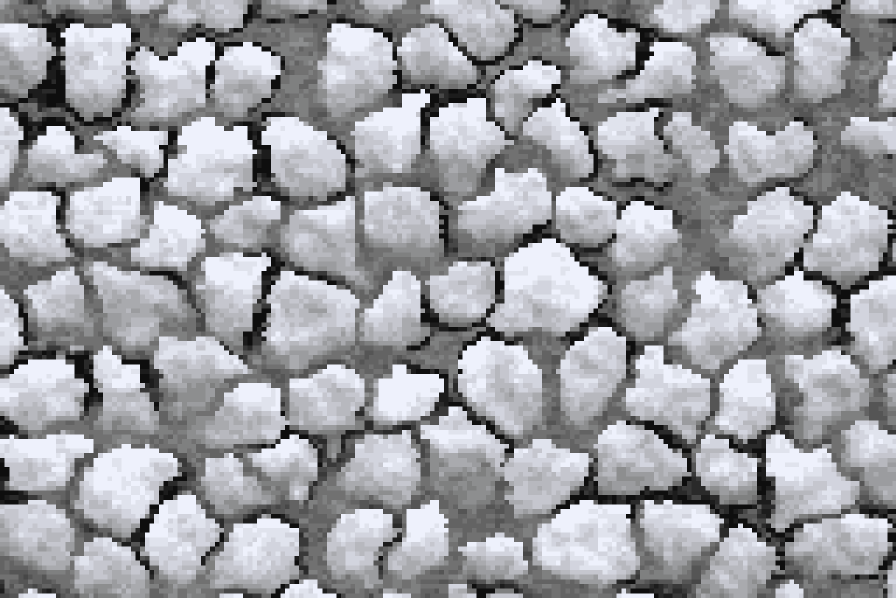
Give the GLSL for this texture, as a WebGL 2 fragment shader.

```glsl
#version 300 es
precision highp float;

uniform vec2 u_resolution;
out vec4 fragColor;

const float TEXEL_ROWS = 128.0;    // blocks per canvas height
const float MERGE_SHARE = 0.4;     // share of blocks joined in pairs
const float STONE_ROWS = 7.4;      // stones per canvas height
const float JITTER = 0.62;
const float MORTAR = 0.065;        // half width of the joints
const float MAX_RADIUS = 0.66;
const float ROUNDING = 0.13;
const float CRACK_WIDTH = 0.075;
const float STONE_TONE = 0.785;
const float MORTAR_TONE = 0.43;
const float TONE_LEVELS = 18.0;
const vec3 COOL_TINT = vec3(0.99, 1.0, 1.045);

float hash(vec2 p) {
    vec3 q = fract(vec3(p.xyx) * 0.1031);
    q += dot(q, q.yzx + 33.33);
    return fract((q.x + q.y) * q.z);
}

float noise(vec2 p) {
    vec2 i = floor(p), f = fract(p);
    f = f * f * (3.0 - 2.0 * f);
    return mix(mix(hash(i), hash(i + vec2(1, 0)), f.x),
               mix(hash(i + vec2(0, 1)), hash(i + vec2(1, 1)), f.x), f.y);
}

float lumps(vec2 p) {
    return 0.6 * noise(p) + 0.3 * noise(p * 2.3 + 17.0) + 0.1 * noise(p * 5.1 + 41.0);
}

float smoothMin(float a, float b, float k) {
    float h = max(k - abs(a - b), 0.0) / k;
    return min(a, b) - 0.25 * h * h * k;
}

// Finds the nearest stone: inset from its edge, offset from its centre, its id
float findStone(vec2 p, out vec2 offset, out vec2 id) {
    float nearest = 9.0, second = 9.0;
    vec2 base = floor(p);
    for (int y = -2; y <= 2; y++) {
        for (int x = -2; x <= 2; x++) {
            vec2 cell = base + vec2(x, y);
            vec2 jitter = vec2(hash(cell + 3.7), hash(cell + 61.3)) - 0.5;
            vec2 centre = cell + 0.5 + JITTER * jitter;
            centre.x += 0.5 * mod(cell.y, 2.0) - 0.25;
            vec2 q = p - centre;
            float angle = 1.8 * (hash(cell + 23.1) - 0.5);
            vec2 turned = mat2(cos(angle), sin(angle), -sin(angle), cos(angle)) * q;
            float size = mix(0.72, 1.25, hash(cell + 87.9));
            turned.y *= mix(0.95, 1.4, hash(cell + 131.0));
            float d = length(turned) / size;
            if (d < nearest) {
                second = nearest;
                nearest = d;
                offset = q / size;
                id = cell;
            } else {
                second = min(second, d);
            }
        }
    }
    return smoothMin(0.5 * (second - nearest) - MORTAR, MAX_RADIUS - nearest, ROUNDING);
}

vec3 wallColour(vec2 uv) {
    // Snap to blocks, some of them joined in pairs
    vec2 texel = floor(uv * TEXEL_ROWS);
    float pair = floor(texel.x * 0.5);
    if (hash(vec2(pair, texel.y)) < MERGE_SHARE) texel.x = pair * 2.0 + 0.5;
    vec2 p = (texel + 0.5) / TEXEL_ROWS * STONE_ROWS + 20.0;
    float grain = hash(texel + 211.0) - 0.5;

    // Uneven stone outlines
    vec2 warp = vec2(noise(p * 2.4), noise(p * 2.4 + 53.0)) - 0.5;
    vec2 chips = vec2(noise(p * 6.5 + 9.0), noise(p * 6.5 + 77.0)) - 0.5;
    vec2 offset, id;
    float inset = findStone(p + 0.3 * warp + 0.12 * chips, offset, id);

    // Stone faces lit from above
    vec2 face = p * 2.6 + id * 7.3;
    float relief = lumps(face) - lumps(face + vec2(0.15, 0.4));
    float stone = STONE_TONE + 0.36 * offset.y + 0.36 * relief;
    stone += 0.16 * (hash(id + 301.0) - 0.5) + 0.2 * (lumps(face * 1.4 + 31.0) - 0.5);
    stone += 0.07 * grain;
    stone -= 0.12 * (1.0 - smoothstep(0.0, 0.1, inset)) * step(offset.y, 0.1);
    stone = clamp(stone, 0.47, 0.95);

    // Mortar with broken dark cracks along the stones
    float mortar = MORTAR_TONE + 0.26 * (lumps(p * 3.5 + 5.0) - 0.5) + 0.1 * grain;
    float side = dot(normalize(offset + 0.0001), vec2(0.75, 0.35));
    float broken = smoothstep(0.38, 0.72, noise(p * 1.5 + 90.0) + 0.2 * side);
    float crack = broken * (1.0 - smoothstep(0.4, 1.4, -inset / CRACK_WIDTH));
    mortar = mix(mortar, 0.04, crack);

    float tone = mix(mortar, stone, smoothstep(-0.012, 0.012, inset));
    tone = floor(tone * TONE_LEVELS + 0.5 + 0.3 * grain) / TONE_LEVELS;
    tone = clamp(tone, 0.045, 0.95);
    return tone * mix(vec3(1.0), COOL_TINT, smoothstep(0.4, 0.9, tone));
}

void main() {
    // Four samples soften the block edges
    vec3 colour = vec3(0.0);
    for (int i = 0; i < 4; i++) {
        vec2 shift = vec2(i % 2, i / 2) * 0.5 - 0.25;
        colour += wallColour((gl_FragCoord.xy + shift) / u_resolution.y);
    }
    fragColor = vec4(colour * 0.25, 1.0);
}
```
